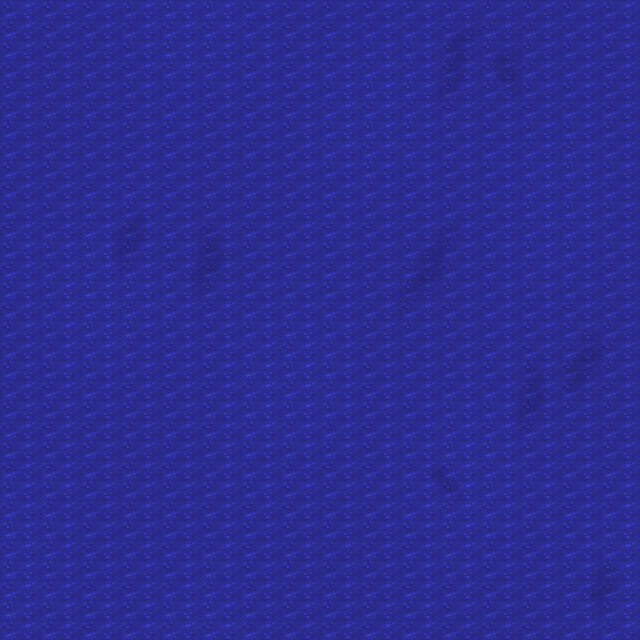
Write a Shadertoy shader that draws this texture.

```glsl
const float TAU = 6.2831853;

vec2 hash2(vec2 p) {
    return fract(sin(vec2(dot(p, vec2(127.1, 311.7)), dot(p, vec2(269.5, 183.3)))) * 43758.5453);
}

float segment(vec2 p, vec2 a, vec2 b) {
    vec2 ab = b - a;
    return length(p - a - ab * clamp(dot(p - a, ab) / dot(ab, ab), 0.0, 1.0));
}

// Wrapping cellular noise: a few soft, upright, leaning smudges
float stains(vec2 uv) {
    vec2 grid = vec2(8.0, 6.0);
    uv += 0.006 * sin(TAU * (uv.yx * vec2(9.0, 7.0) + uv * 4.0));
    vec2 cell = floor(uv * grid);
    float stain = 0.0;
    for (int j = -1; j <= 1; j++)
    for (int i = -1; i <= 1; i++) {
        vec2 id = cell + vec2(i, j);
        vec2 key = mod(id, grid);
        vec2 shape = hash2(key + 17.0);
        vec2 d = uv - (id + 0.25 + 0.5 * hash2(key)) / grid;
        d.x -= d.y * (shape.y - 0.4);
        float spot = smoothstep(1.0, 0.2, length(d / vec2(0.03, 0.04 + 0.06 * shape.y)));
        stain = max(stain, spot * step(shape.x, 0.2));
    }
    return stain;
}

// Smooth speckle that repeats with the lattice, from -1 to 1
float speckle(vec2 uv) {
    vec2 p = uv * 256.0;
    vec2 id = floor(p);
    vec2 f = smoothstep(0.0, 1.0, p - id);
    vec2 period = vec2(16.0, 8.0);
    vec2 e = vec2(1.0, 0.0);
    float low = mix(hash2(mod(id, period)).x, hash2(mod(id + e, period)).x, f.x);
    float high = mix(hash2(mod(id + e.yx, period)).x, hash2(mod(id + e.xx, period)).x, f.x);
    return 2.0 * mix(low, high, f.y) - 1.0;
}

float dot2(vec2 q, vec2 center, float radius, float soft) {
    return smoothstep(soft, -soft, length(q - center) - radius);
}

// Broken, tilted dashes and clusters of dots in alternate cells
float stitches(vec2 uv) {
    vec2 h = uv * vec2(32.0, 64.0);
    vec2 id = floor(h);
    vec2 q = (fract(h) - 0.5) * vec2(16.0, 8.0);
    float soft = 0.3 + 256.0 / iResolution.y;
    float dash = smoothstep(soft, -soft, segment(q, vec2(-2.4, -0.7), vec2(0.0, 0.0)) - 0.7);
    dash = max(dash, 0.75 * dot2(q, vec2(2.7, 1.2), 0.9, soft));
    dash = max(dash, 0.35 * dot2(q, vec2(5.5, 2.2), 0.8, soft));
    float cluster = dot2(q, vec2(-1.6, -1.6), 0.85, soft);
    cluster = max(cluster, 0.75 * dot2(q, vec2(-4.0, 1.0), 0.85, soft));
    cluster = max(cluster, 0.6 * dot2(q, vec2(1.0, 1.8), 0.9, soft));
    return mix(dash, cluster, mod(id.x + id.y, 2.0));
}

void mainImage(out vec4 fragColor, in vec2 fragCoord) {
    vec2 uv = fragCoord / iResolution.xy;

    // Diagonal ribs with a slow drift in tone
    float rib = cos(TAU * (uv.y * 32.0 - uv.x * 16.0) + 0.5);
    float drift = sin(TAU * (uv.x + 2.0 * uv.y)) + sin(TAU * (3.0 * uv.x - uv.y) + 2.0);
    float tone = 0.42 + 0.2 * rib + 0.45 * speckle(uv) + 0.03 * drift;

    vec3 shadowBlue = vec3(0.155, 0.157, 0.515);
    vec3 lightBlue = vec3(0.187, 0.193, 0.625);
    vec3 threadBlue = vec3(0.25, 0.257, 0.85);

    vec3 color = mix(shadowBlue, lightBlue, clamp(tone, 0.0, 1.0));
    color = mix(color, threadBlue, stitches(uv) * (0.92 + 0.04 * drift));
    color *= 1.0 - 0.1 * stains(uv);
    fragColor = vec4(color, 1.0);
}
```
